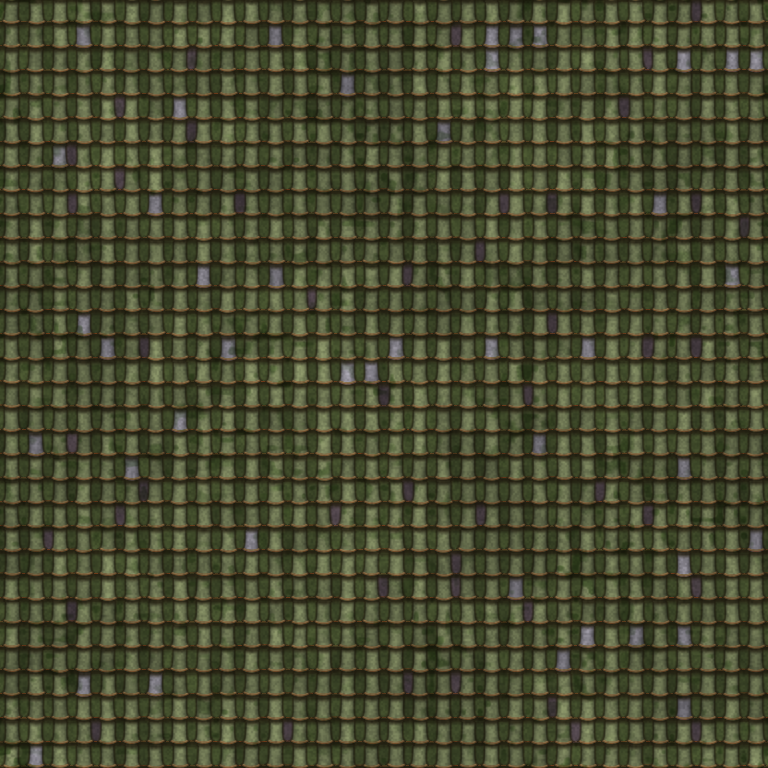
A three.js fragment shader for this texture:

```glsl
// Mossy barrel-tile roof: 32 x 32 flared, rounded cover tiles over flat pan tiles.
// Each cell finds its lip height, then shades cover and pan by height above the lip.
// Hashed ids vary every tile; wrapped noise adds grain, moss and broad weathering.
#define TILES 32.0
#define COVER_HALF 0.265
#define FLARE 0.14
#define SOFT 0.045
#define GREY_SHARE 0.05
#define GRAIN 0.34
#define COVER_GREEN vec3(0.405, 0.435, 0.305)
#define PAN_GREEN vec3(0.235, 0.275, 0.155)
#define SLATE vec3(0.46, 0.45, 0.48)
#define SHADOW vec3(0.125, 0.105, 0.055)
#define CLAY vec3(0.47, 0.25, 0.11)
#define RIM_LIGHT vec3(0.54, 0.49, 0.34)

varying vec2 vUv;

float hash(vec2 p) {
  vec3 q = fract(vec3(p.xyx) * 0.1031);
  q += dot(q, q.yzx + 33.33);
  return fract((q.x + q.y) * q.z);
}

// Tile ids repeat over the canvas; the salt selects an independent value.
float tileHash(vec2 id, float salt) {
  return hash(mod(id, TILES) + salt * 37.0);
}

// Value noise that wraps after n cells.
float noise(vec2 uv, float n) {
  vec2 p = uv * n;
  vec2 i = floor(p);
  vec2 f = fract(p);
  f = f * f * (3.0 - 2.0 * f);
  float a = hash(mod(i, n) + n);
  float b = hash(mod(i + vec2(1.0, 0.0), n) + n);
  float c = hash(mod(i + vec2(0.0, 1.0), n) + n);
  float d = hash(mod(i + 1.0, n) + n);
  return mix(mix(a, b, f.x), mix(c, d, f.x), f.y);
}

// Height above the lip; below it the point belongs to the next row down.
float aboveLip(float y, float lip, inout vec2 id) {
  float t = y - lip;
  if (t < 0.0) {
    t += 1.0;
    id.y -= 1.0;
  }
  return t;
}

// Darkness cast by the overlapping row above.
float castShadow(float t, float start) {
  return max(smoothstep(start, 0.98, t), 1.0 - smoothstep(0.0, SOFT, t));
}

// A band that begins at the lip and ends at the given height.
float lipBand(float t, float height) {
  return smoothstep(0.0, SOFT, t) * (1.0 - smoothstep(height, height + SOFT, t));
}

vec3 panTile(vec2 p, float sideGap) {
  vec2 id = floor(p + vec2(0.5, 0.0));
  float lip = 0.16 + 0.05 * (tileHash(id, 1.0) - 0.5);
  float t = aboveLip(fract(p.y), lip, id);

  float grey = step(tileHash(id, 2.0), GREY_SHARE);
  vec3 color = mix(PAN_GREEN, SLATE * vec3(0.58, 0.51, 0.52), grey);
  color *= 0.86 + 0.28 * tileHash(id, 3.0);
  color = mix(color, CLAY * 0.85, lipBand(t, 0.045) * (0.5 + 0.5 * tileHash(id, 4.0)));
  color = mix(color, SHADOW, 0.85 * castShadow(t, 0.68));
  return mix(SHADOW, color, 0.22 + 0.78 * smoothstep(-0.01, 0.12, sideGap));
}

void main() {
  vec2 p = vUv * TILES + vec2(0.0, 0.1);
  vec2 id = floor(p);

  // Cover tile: sagging lip, slight tilt, flared lower end.
  float x = fract(p.x) - 0.5 + 0.05 * (tileHash(id, 5.0) - 0.5);
  float lip = 0.07 + 0.7 * x * x + 0.05 * (tileHash(id, 6.0) - 0.5);
  float t = aboveLip(fract(p.y), lip, id);
  x += 0.08 * (tileHash(id, 7.0) - 0.5) * (t - 0.5);
  float halfWidth = COVER_HALF + FLARE * exp(-8.0 * t)
    + 0.03 * (tileHash(id, 8.0) - 0.5);
  float across = abs(x) / halfWidth;

  // Rounded body with per-tile tone and occasional bare slate.
  float grey = step(tileHash(id, 9.0), GREY_SHARE);
  vec3 cover = mix(COVER_GREEN, SLATE, grey);
  cover *= 0.87 + 0.26 * tileHash(id, 10.0);
  cover *= 1.07 - 0.5 * pow(across, 2.5) - 0.15 * x;

  // Clay edge, pale rim and the shadow of the row above.
  float clayEdge = lipBand(t, 0.10);
  float paleRim = clayEdge * smoothstep(0.03, 0.09, t);
  cover = mix(cover, CLAY * 0.8, clayEdge * 0.8);
  cover = mix(cover, RIM_LIGHT, paleRim * 0.65);
  cover = mix(cover, SHADOW, 0.85 * castShadow(t, 0.72));

  float coverMask = 1.0 - smoothstep(halfWidth - SOFT, halfWidth + SOFT, abs(x));
  vec3 color = mix(panTile(p, abs(x) - halfWidth), cover, coverMask);

  // Fine grain, dark moss spots and broad weathering.
  float grain = 0.6 * noise(vUv, 384.0) + 0.4 * noise(vUv, 192.0);
  float moss = smoothstep(0.62, 0.9, noise(vUv, 96.0)) * noise(vUv, 16.0);
  float weather = 0.6 * noise(vUv, 8.0) + 0.4 * noise(vUv, 24.0);
  color *= 1.0 + GRAIN * (grain - 0.5);
  color = mix(color, color * vec3(0.62, 0.72, 0.55), moss);
  color *= 0.87 + 0.26 * weather;
  gl_FragColor = vec4(color, 1.0);
}
```
